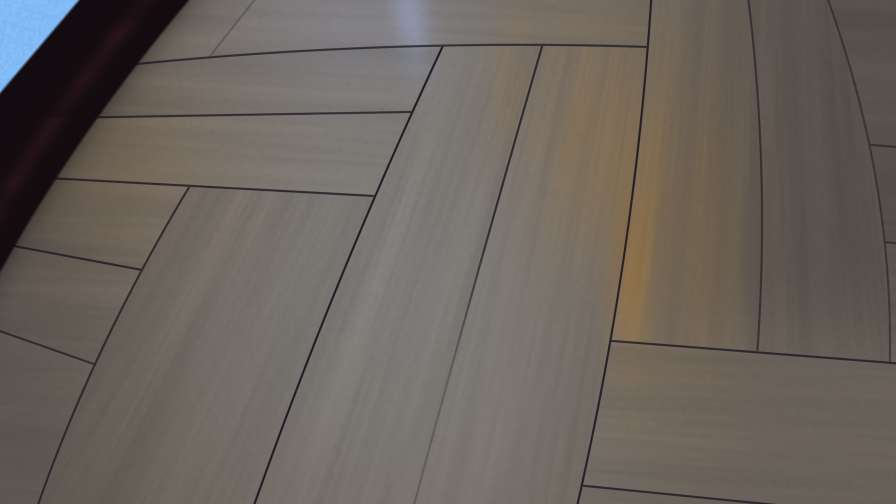
Write a WebGL 2 fragment shader that draws this pattern.

```glsl
#version 300 es
precision highp float;
uniform vec2 u_resolution;
out vec4 fragColor;

// Lengths are in canvas heights. Rails are quadratics: (constant, linear, square).
// Steep rails give x from y, flat rails give y from x.
const vec3 STEEP_A = vec3(0.076, 0.350, 0.200);
const vec3 STEEP_B = vec3(0.505, 0.353, 0.064);
const vec3 STEEP_C = vec3(0.822, 0.270, 0.010);
const vec3 STEEP_D = vec3(1.146, 0.227, -0.081);
const vec3 STEEP_E = vec3(1.468, 0.157, -0.140);
const vec3 STEEP_F = vec3(1.739, 0.169, -0.265);
const vec3 STEEP_G = vec3(-0.288, 0.793, 0.0);
const vec3 FLAT_TOP = vec3(0.841, 0.136, -0.066);
const vec3 FLAT_UPPER = vec3(0.764, 0.017, 0.0);
const vec3 FLAT_MIDDLE = vec3(0.652, -0.055, 0.0);
const vec3 FLAT_LEFT_HIGH = vec3(0.517, -0.187, 0.0);
const vec3 FLAT_LEFT_LOW = vec3(0.343, -0.351, 0.0);
const vec3 FLAT_RIGHT = vec3(0.419, -0.0786, 0.0);
const vec3 FLAT_EDGE_HIGH = vec3(0.856, -0.083, 0.0);
const vec3 FLAT_EDGE_LOW = vec3(0.642, -0.070, 0.0);
const vec3 FLAT_BOTTOM = vec3(0.152, -0.100, 0.0);
const vec3 SKIRT_INNER = vec3(-0.195, 0.300, 0.270);
const vec3 SKIRT_OUTER = vec3(-0.693, 0.850, 0.0);

const vec3 WOOD_MID = vec3(0.430, 0.400, 0.365);
const vec3 WOOD_LIT = vec3(0.490, 0.477, 0.465);
const vec3 WOOD_DARK = vec3(0.340, 0.315, 0.295);
const vec3 AMBER = vec3(0.055, 0.005, -0.065);
const vec3 SKY_GLOW = vec3(0.08, 0.12, 0.22);
const vec3 SEAM_COLOR = vec3(0.10, 0.09, 0.13);
const vec3 SKIRT_COLOR = vec3(0.075, 0.045, 0.060);
const vec3 WALL_COLOR = vec3(0.51, 0.73, 0.96);
const float SEAM_HALF = 0.0016;

float hash(vec2 p) {
  vec3 q = fract(vec3(p.xyx) * 0.1031);
  q += dot(q, q.yzx + 33.33);
  return fract((q.x + q.y) * q.z);
}

float noise(vec2 p) {
  vec2 i = floor(p), f = fract(p);
  f = f * f * (3.0 - 2.0 * f);
  return mix(mix(hash(i), hash(i + vec2(1, 0)), f.x),
             mix(hash(i + vec2(0, 1)), hash(i + vec2(1, 1)), f.x), f.y);
}

// Signed distance from a rail, positive to the right or above
float side(vec3 rail, float t, float s) {
  float slope = rail.y + 2.0 * rail.z * t;
  return (s - rail.x - t * (rail.y + t * rail.z)) * inversesqrt(1.0 + slope * slope);
}

float above(float d) { return smoothstep(-0.0015, 0.0015, d); }

float seam(float d, float strength) {
  float soft = max(0.0018, 1.0 / u_resolution.y);
  return strength * (1.0 - smoothstep(SEAM_HALF - soft * 0.5, SEAM_HALF + soft, abs(d)));
}

float blob(vec2 p, vec2 center, vec2 radius) {
  vec2 q = (p - center) / radius;
  return exp(-dot(q, q));
}

void main() {
  vec2 p = gl_FragCoord.xy / u_resolution.y;
  float x = p.x, y = p.y;
  float a = side(STEEP_A, y, x), b = side(STEEP_B, y, x), c = side(STEEP_C, y, x);
  float d = side(STEEP_D, y, x), e = side(STEEP_E, y, x), f = side(STEEP_F, y, x);
  float g = side(STEEP_G, y, x), top = side(FLAT_TOP, x, y);
  float upper = side(FLAT_UPPER, x, y), middle = side(FLAT_MIDDLE, x, y);
  float leftHigh = side(FLAT_LEFT_HIGH, x, y), leftLow = side(FLAT_LEFT_LOW, x, y);
  float right = side(FLAT_RIGHT, x, y), bottom = side(FLAT_BOTTOM, x, y);
  float edgeHigh = side(FLAT_EDGE_HIGH, x, y), edgeLow = side(FLAT_EDGE_LOW, x, y);

  // Plank number and grain direction
  float id;
  bool steep = false;
  if (d > 0.0) {
    steep = right > 0.0 && f < 0.0;
    id = right < 0.0 ? 1.0 + step(0.0, bottom)
       : steep ? 3.0 + step(0.0, e) : 5.0 + step(0.0, edgeHigh) + step(0.0, edgeLow);
  } else if (top > 0.0) id = 8.0 + step(0.0, g);
  else if (b > 0.0) { steep = true; id = 10.0 + step(0.0, c); }
  else if (middle > 0.0) id = 12.0 + step(0.0, upper);
  else { steep = a > 0.0; id = steep ? 14.0 : 15.0 + step(0.0, leftHigh) + step(0.0, leftLow); }

  // Broad light over the floor
  float lit = blob(p, vec2(0.78, 0.45), vec2(0.42, 0.62));
  float dark = smoothstep(1.15, 1.65, x) * smoothstep(0.12, 0.5, y);
  dark = max(dark, 0.75 * smoothstep(0.45, 0.0, x));
  dark = max(dark, 0.35 * smoothstep(1.1, 1.7, x));
  vec3 color = mix(mix(WOOD_MID, WOOD_LIT, lit), WOOD_DARK, dark);

  // Fan-shaped grain on steep planks, level grain on the rest
  vec2 grain = steep ? vec2((x - 0.59 * y) / (1.0 - 0.39 * y), y) : vec2(y + 0.06 * x, x);
  grain += id * vec2(3.7, 1.9);
  float broad = noise(grain * vec2(22.0, 1.8)) - 0.5;
  float fine = noise(grain * vec2(110.0, 5.0)) - 0.5;
  float speck = noise(p * 190.0) - 0.5;
  color *= 1.0 + 0.08 * broad + 0.05 * fine + 0.03 * speck + 0.05 * (hash(vec2(id, 4.0)) - 0.5);

  // Amber stains and cool reflections
  float amber = 0.7 * blob(p, vec2(1.17, 0.72), vec2(0.13, 0.24));
  amber += 0.8 * blob(p, vec2(1.25, 0.42), vec2(0.05, 0.20));
  amber += 0.6 * blob(p, vec2(1.36, 0.55), vec2(0.12, 0.35));
  amber += 0.7 * blob(p, vec2(1.02, 0.80), vec2(0.04, 0.16)) * above(-c);
  amber += 0.4 * blob(p, vec2(0.25, 0.65), vec2(0.22, 0.18));
  color += AMBER * amber * (1.0 + broad);
  color += SKY_GLOW * (0.40 * blob(p, vec2(0.70, 0.98), vec2(0.24, 0.16))
         + 0.75 * blob(p, vec2(0.81 + 0.15 * (1.0 - y), 0.98), vec2(0.035, 0.11)));

  // Seams, each limited by its neighbours
  float line = seam(top, 0.75 * above(-d));
  line = max(line, seam(upper, 0.75 * above(-b)));
  line = max(line, seam(middle, 0.8 * above(-b)));
  line = max(line, seam(a, 0.75 * above(-middle)));
  line = max(line, seam(b, 0.95 * above(-top)));
  line = max(line, seam(c, mix(0.25, 0.8, smoothstep(0.2, 0.6, y)) * above(-top)));
  line = max(line, seam(d, 0.9));
  line = max(line, seam(e, 0.6 * above(right)));
  line = max(line, seam(f, 0.5 * above(right)));
  line = max(line, seam(g, 0.25 * above(top)));
  line = max(line, max(seam(leftHigh, 0.8 * above(-a)), seam(leftLow, 0.7 * above(-a))));
  line = max(line, max(seam(right, 0.8 * above(d)), seam(bottom, 0.8 * above(d))));
  line = max(line, max(seam(edgeHigh, 0.55 * above(f)), seam(edgeLow, 0.55 * above(f))));
  color = mix(color, SEAM_COLOR, line);

  // Skirting board, its contact shadow and the pale wall corner
  float inner = side(SKIRT_INNER, y, x), outer = side(SKIRT_OUTER, y, x);
  color *= 1.0 - 0.3 * exp(-max(inner, 0.0) / 0.025);
  float ridge = blob(vec2(inner, 0.0), vec2(-0.065, 0.0), vec2(0.018, 1.0));
  vec3 skirt = SKIRT_COLOR + vec3(0.07, 0.03, 0.03) * ridge * (0.7 + broad);
  color = mix(skirt, color, smoothstep(-0.004, 0.004, inner));
  vec3 wall = WALL_COLOR * (1.0 + 0.06 * speck);
  color = mix(wall, color, smoothstep(-0.004, 0.004, outer));
  fragColor = vec4(color, 1.0);
}
```
